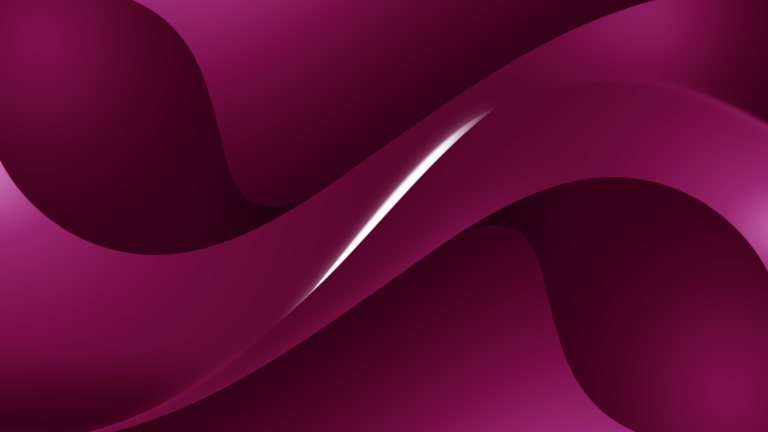
A WebGL 2 fragment shader for this background:

```glsl
#version 300 es
precision highp float;
// Folded silk ribbons in magenta: a wide S-shaped band between two curled panels.
// Bezier curves give the fold edges, scalar light levels shade each sheet,
// and one colour ramp turns the levels into colour. A white glint lies on the fold.
uniform vec2 u_resolution;
out vec4 fragColor;

// Height at x of a cubic Bezier whose x grows steadily, found by bisection.
float bezierY(float x, vec2 a, vec2 b, vec2 c, vec2 d) {
  float lo = 0.0, hi = 1.0;
  vec2 p = a;
  for (int i = 0; i < 20; i++) {
    float t = 0.5 * (lo + hi), s = 1.0 - t;
    p = s*s*s*a + 3.0*s*s*t*b + 3.0*s*t*t*c + t*t*t*d;
    if (p.x < x) lo = t; else hi = t;
  }
  return p.y;
}

// Upper border of the band; the lower border is its half-turn.
float bandEdge(float x) {
  if (x < -0.53) return bezierY(x, vec2(-0.892, 0.137), vec2(-0.827, 0.005), vec2(-0.689, -0.09), vec2(-0.53, -0.09));
  if (x < 0.0) return bezierY(x, vec2(-0.53, -0.09), vec2(-0.343, -0.09), vec2(-0.171, 0.039), vec2(0.0, 0.161));
  return bezierY(x, vec2(0.0, 0.161), vec2(0.198, 0.3), vec2(0.406, 0.449), vec2(0.654, 0.507));
}

// Border between the curled lobe and the panel behind the band.
float lobeEdge(float x) {
  if (x < -0.373) return bezierY(x, vec2(-0.601, 0.507), vec2(-0.424, 0.442), vec2(-0.406, 0.281), vec2(-0.373, 0.166));
  if (x < -0.258) return bezierY(x, vec2(-0.373, 0.166), vec2(-0.357, 0.085), vec2(-0.336, 0.025), vec2(-0.258, 0.021));
  return bezierY(x, vec2(-0.258, 0.021), vec2(-0.217, 0.021), vec2(-0.182, 0.039), vec2(-0.136, 0.062));
}

// Crease that runs along the middle of the band.
float creaseEdge(float x) {
  if (x < -0.166) return bezierY(x, vec2(-0.747, -0.514), vec2(-0.493, -0.468), vec2(-0.32, -0.318), vec2(-0.166, -0.175));
  if (x < 0.277) return bezierY(x, vec2(-0.166, -0.175), vec2(-0.028, -0.048), vec2(0.118, 0.154), vec2(0.277, 0.263));
  if (x < 0.544) return bezierY(x, vec2(0.277, 0.263), vec2(0.359, 0.288), vec2(0.452, 0.313), vec2(0.544, 0.313));
  return bezierY(x, vec2(0.544, 0.313), vec2(0.682, 0.313), vec2(0.797, 0.263), vec2(0.901, 0.205));
}

float cover(float d) {
  float w = 0.75 * fwidth(d) + 1e-5;
  return smoothstep(-w, w, d);
}

float fallOff(float x, float from, float to) { return 1.0 - smoothstep(from, to, x); }

float softGlow(vec2 p, vec2 centre, vec2 size) {
  vec2 d = (p - centre) / size;
  return exp(-dot(d, d));
}

float sharpGlow(vec2 p, vec2 centre, vec2 size) {
  return exp(-length((p - centre) / size));
}

// Light level of the lobe and panel above the band.
float backLevel(vec2 p, float depth) {
  float lobe = 0.9 + 2.2 * softGlow(p, vec2(-0.8, 0.41), vec2(0.27, 0.3));
  lobe -= 0.8 * smoothstep(-0.45, -0.26, p.x) * fallOff(p.y, 0.0, 0.2);
  float panel = 0.8 + 5.5 * max(depth, 0.0);
  return mix(lobe, panel, cover(p.y - lobeEdge(p.x)));
}

float upperBandLevel(vec2 p) {
  float v = 1.8 + 3.3 * sharpGlow(p, vec2(-0.92, 0.1), vec2(0.45, 0.38));
  v -= 1.5 * fallOff(p.y, -0.5, -0.28) * fallOff(p.x, -0.6, -0.3);
  v += 1.7 * softGlow(p, vec2(0.63, 0.48), vec2(0.3, 0.2));
  return v - smoothstep(0.6, 0.9, p.x);
}

float lowerBandLevel(vec2 p, float height) {
  float v = 1.4 + 3.5 * sharpGlow(p, vec2(0.92, -0.03), vec2(0.45, 0.38));
  return v + 1.2 * exp(-max(height, 0.0) / 0.07) * fallOff(p.x, 0.1, 0.5);
}

vec3 silkColour(float level) {
  vec3 c = mix(vec3(0.13, 0.0, 0.06), vec3(0.22, 0.0, 0.10), clamp(level, 0.0, 1.0));
  c = mix(c, vec3(0.33, 0.02, 0.16), clamp(level - 1.0, 0.0, 1.0));
  c = mix(c, vec3(0.46, 0.05, 0.27), clamp(level - 2.0, 0.0, 1.0));
  c = mix(c, vec3(0.60, 0.15, 0.44), clamp(level - 3.0, 0.0, 1.0));
  return mix(c, vec3(0.80, 0.45, 0.72), clamp(level - 4.0, 0.0, 1.0));
}

void main() {
  vec2 p = (gl_FragCoord.xy - 0.5 * u_resolution) / u_resolution.y;
  float above = p.y - bandEdge(p.x);
  float below = -p.y - bandEdge(-p.x);
  float crease = 0.68 * (p.y - creaseEdge(p.x));

  // Band: two sheets meeting at the crease, which blurs toward the right.
  float blur = 0.0015 + 0.005 * smoothstep(0.25, 0.8, p.x);
  float level = mix(lowerBandLevel(p, -below), upperBandLevel(p), smoothstep(-blur, blur, crease));
  float rim = 0.9 * fallOff(p.x, -0.5, -0.15) + 0.8 * smoothstep(0.4, 0.88, p.x);
  level += rim * exp(-abs(crease) / 0.007);

  // Sheets behind the band, the lower one turned by half a circle.
  level = mix(level, backLevel(p, above), cover(above));
  level = mix(level, backLevel(-p, below), cover(below));
  vec3 colour = silkColour(level);

  // Glint: sharp along the crease, soft on its upper side.
  float s = clamp((p.x + 0.17) / 0.43, 0.0, 1.0);
  float width = 0.11 * s * (1.0 - s);
  float tips = smoothstep(-0.26, -0.13, p.x) * fallOff(p.x, 0.12, 0.28);
  float core = fallOff(crease, 0.55 * width, width + 0.003);
  float halo = 0.5 * exp(-max(crease - 0.7 * width, 0.0) / 0.009);
  float glint = cover(crease) * tips * max(core, halo);
  fragColor = vec4(mix(colour, vec3(1.0, 0.98, 0.99), glint), 1.0);
}
```
